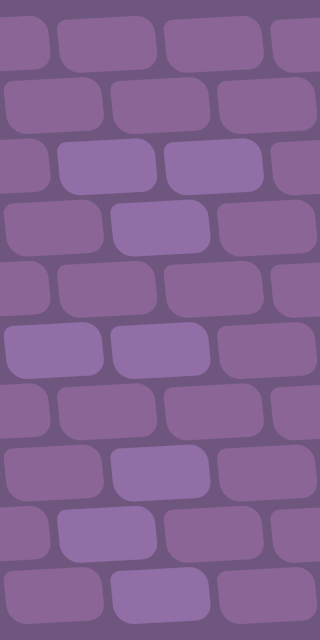
A Shadertoy shader for this texture:

```glsl
#define COLUMNS 3
#define ROWS 10
#define ROW_PITCH 0.1914
#define SHIFT_X 0.0025
#define HALF_SIZE vec2(0.1528, 0.0842)
#define LEAN vec2(0.10, 0.055)
// Corner radii: top left, top right, bottom right, bottom left
#define RADII vec4(0.031, 0.057, 0.052, 0.063)
#define MORTAR vec3(0.432, 0.337, 0.494)
#define STONE vec3(0.541, 0.398, 0.590)
#define ACCENT vec3(0.567, 0.431, 0.650)

// Signed distance to a box with its own radius at each corner
float roundedBox(vec2 p, vec2 halfSize, vec4 radii) {
    vec2 side = p.y > 0.0 ? radii.xy : radii.wz;
    float radius = p.x > 0.0 ? side.y : side.x;
    vec2 d = abs(p) - halfSize + radius;
    return length(max(d, 0.0)) + min(max(d.x, d.y), 0.0) - radius;
}

// Leaning the axes tilts the stone out of square
float stoneDistance(vec2 p) {
    vec2 leaned = p + vec2(LEAN.x * p.y, -LEAN.y * p.x);
    return roundedBox(leaned, HALF_SIZE, RADII);
}

// Quadratic residues scatter the lighter stones
bool isAccent(int row, int column) {
    int scatter = 3 * row * row + 4 * row * column + 4 * column * column + 9;
    return scatter % 11 < 3;
}

void mainImage(out vec4 fragColor, in vec2 fragCoord) {
    float pixel = 1.0 / iResolution.x;
    vec2 uv = fragCoord * pixel;
    float middle = 0.5 * iResolution.y * pixel;

    // Courses are centred vertically; clamping leaves plain margins
    float course = (uv.y - middle) / ROW_PITCH + 0.5 * float(ROWS);
    float row = clamp(floor(course), 0.0, float(ROWS - 1));

    // Every other course slides by half a stone
    float along = (uv.x - SHIFT_X) * float(COLUMNS) - 0.5 * mod(row, 2.0);
    float column = floor(along);
    vec2 local = vec2((along - column - 0.5) / float(COLUMNS),
                      (course - row - 0.5) * ROW_PITCH);

    int wrapped = (int(column) + COLUMNS) % COLUMNS;
    vec3 stone = isAccent(int(row), wrapped) ? ACCENT : STONE;
    float coverage = 1.0 - smoothstep(-0.7 * pixel, 0.7 * pixel, stoneDistance(local));
    fragColor = vec4(mix(MORTAR, stone, coverage), 1.0);
}
```
